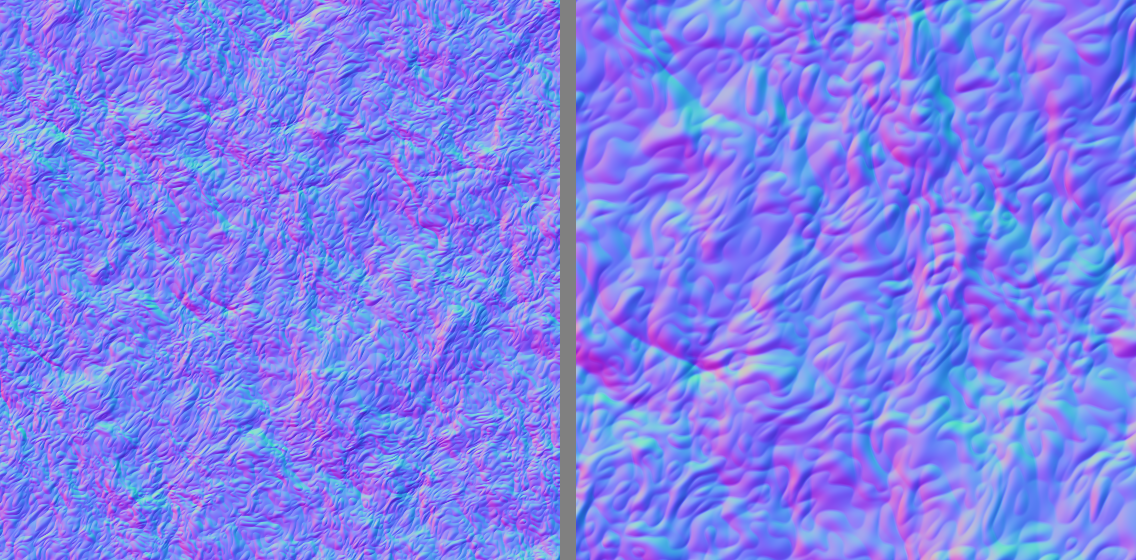
Left: the whole. Right: its middle third, enlarged.
Write a WebGL 2 fragment shader that draws this texture map.

```glsl
#version 300 es
precision highp float;
// Tangent-space normal map of crumpled, weathered rock (green points down).
// A height field sums warped ridged noise, broken creases and scarps;
// its slope by central differences becomes the normal, stored as colour.

#define OCTAVES 5
#define BASE_FREQ 4.6
#define COARSE_ANGLE 2.25
#define FINE_ANGLE 0.70
#define GRAIN_STRETCH 1.2
#define WARP 0.036
#define RELIEF vec2(0.98, 1.10)
#define CREASE_WIDTH 0.034
#define CREASE_HEIGHT 0.0044
#define SCARP_WIDTH 0.045
#define SCARP_HEIGHT 0.0046
#define SAMPLE_STEP 0.0010

uniform vec2 u_resolution;
out vec4 fragColor;

// Sine-free hash giving a unit gradient per lattice point
vec2 latticeGradient(vec2 cell) {
    vec3 h = fract(cell.xyx * vec3(0.1031, 0.1030, 0.0973));
    h += dot(h, h.yzx + 33.33);
    vec2 g = fract((h.xx + h.yz) * h.zy) * 2.0 - 1.0;
    return g / max(length(g), 0.001);
}

float gradientNoise(vec2 p) {
    vec2 cell = floor(p), f = fract(p);
    vec2 blend = f * f * f * (f * (f * 6.0 - 15.0) + 10.0);
    vec2 right = vec2(1.0, 0.0), up = vec2(0.0, 1.0);
    float a = dot(latticeGradient(cell), f);
    float b = dot(latticeGradient(cell + right), f - right);
    float c = dot(latticeGradient(cell + up), f - up);
    float d = dot(latticeGradient(cell + 1.0), f - 1.0);
    return mix(mix(a, b, blend.x), mix(c, d, blend.x), blend.y);
}

mat2 rotation(float angle) {
    float c = cos(angle), s = sin(angle);
    return mat2(c, -s, s, c);
}

// Sharp-crested noise, rounded slightly at the crest
float ridge(float n) {
    return -sqrt(n * n + 0.0004);
}

// Facets and wrinkles; finer octaves are steeper and their grain turns
float wrinkles(vec2 p) {
    float sum = 0.0, freq = BASE_FREQ, slope = 0.132;
    for (int i = 0; i < OCTAVES; i++) {
        float k = float(i);
        float turn = mix(COARSE_ANGLE, FINE_ANGLE, k / float(OCTAVES - 1));
        vec2 q = rotation(turn) * p;
        q *= vec2(1.0 / GRAIN_STRETCH, GRAIN_STRETCH) * freq;
        float n = gradientNoise(q + 17.3 * k + 5.1);
        sum += slope / freq * mix(n, ridge(n), 0.75);
        freq *= 2.03;
        slope *= 1.31;
    }
    return sum;
}

// Thin creases and wider scarps along noise contours, broken by masks
float fractures(vec2 p) {
    float sum = 0.0;
    for (int i = 0; i < 4; i++) {
        float k = float(i);
        vec2 q = rotation(0.5 + 0.6 * k) * p * vec2(2.1, 5.0);
        float line = gradientNoise(q + 31.7 * k + 2.4);
        float edge = gradientNoise(q + 47.1 * k + 8.6);
        float mask = smoothstep(-0.1, 0.25, gradientNoise(p * 5.0 + 11.9 * k));
        float crest = exp(-sqrt(line * line + 0.00004) / CREASE_WIDTH);
        float scarp = smoothstep(-SCARP_WIDTH, SCARP_WIDTH, edge);
        sum += mask * (CREASE_HEIGHT * crest + SCARP_HEIGHT * scarp);
    }
    return sum;
}

float height(vec2 p) {
    vec2 bend = vec2(gradientNoise(p * 5.0 + 3.7), gradientNoise(p * 5.0 + 61.2));
    vec2 jag = vec2(gradientNoise(p * 23.0 + 23.5), gradientNoise(p * 23.0 + 80.4));
    vec2 q = p + WARP * bend;
    return wrinkles(q + 0.32 * WARP * jag) + fractures(q + 0.55 * WARP * jag);
}

void main() {
    vec2 p = gl_FragCoord.xy / min(u_resolution.x, u_resolution.y);

    // Slope of the surface
    vec2 dx = vec2(SAMPLE_STEP, 0.0), dy = dx.yx;
    vec2 slope = vec2(height(p + dx) - height(p - dx),
                      height(p + dy) - height(p - dy)) / (2.0 * SAMPLE_STEP);

    // Normal stored in the 0..1 range, with blue held just below full
    vec3 normal = normalize(vec3(vec2(-1.0, 1.0) * RELIEF * slope, 1.0));
    vec3 color = (normal * 0.5 + 0.5) * vec3(1.0, 1.0, 0.978);
    fragColor = vec4(color, 1.0);
}
```
